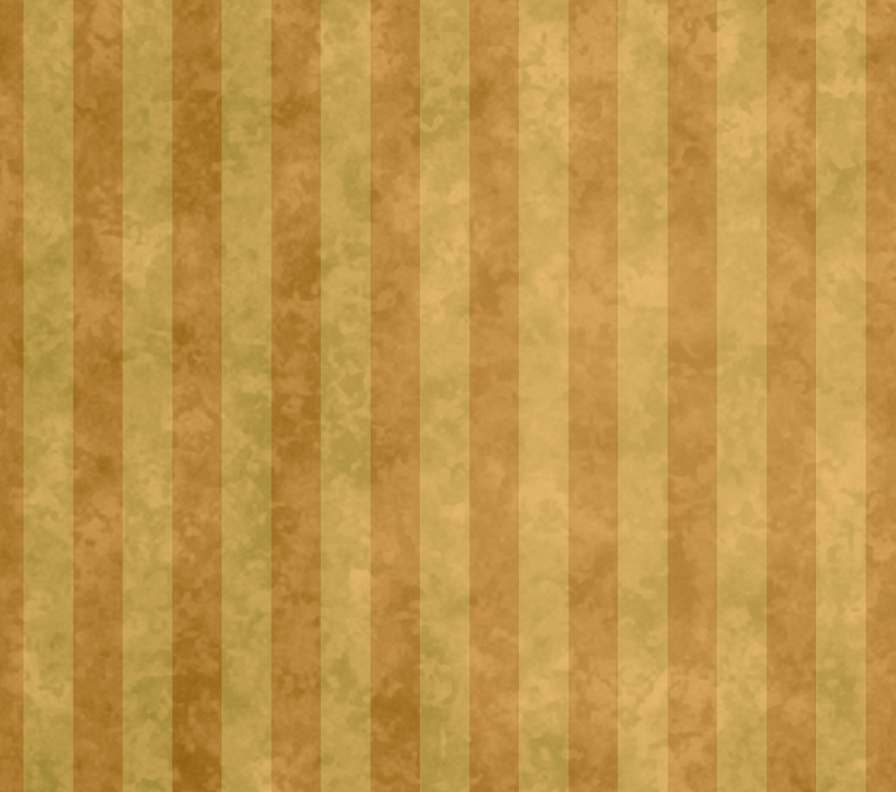
Give the GLSL for this pattern, as a Shadertoy shader.

```glsl
// Aged two-tone wallpaper: vertical ochre and olive-gold stripes with leafy mottling and a warm glow.

#define STRIPE_PAIRS 9.045
#define FIRST_EDGE   0.0262
#define LIGHT_SHARE  0.503
#define EDGE_WIDTH   0.0012
#define EDGE_TINT    0.012
#define GLOW_CENTER  vec2(0.72, 0.50)
#define GLOW_RADIUS  0.82
#define PATCH_SCALE  11.0
#define LEAF_SCALE   75.0
#define PATCH_WEAR   0.75
#define LEAF_WEAR    0.42
#define GRAIN        0.22

float hash(vec2 cell) {
    vec3 q = fract(vec3(cell.xyx) * vec3(0.1031, 0.1030, 0.0973));
    q += dot(q, q.yzx + 33.33);
    return fract((q.x + q.y) * q.z);
}

float valueNoise(vec2 p) {
    vec2 cell = floor(p), f = fract(p);
    f = f * f * (3.0 - 2.0 * f);
    return mix(mix(hash(cell), hash(cell + vec2(1, 0)), f.x),
               mix(hash(cell + vec2(0, 1)), hash(cell + vec2(1, 1)), f.x), f.y);
}

// Fractal noise, roughly 0..1 around 0.5
float fbm(vec2 p) {
    float sum = 0.0, weight = 0.5;
    for (int i = 0; i < 4; i++) {
        sum += weight * valueNoise(p);
        p = mat2(1.6, 1.2, -1.2, 1.6) * p + 17.3;
        weight *= 0.55;
    }
    return sum / 1.01;
}

// Crisp little leaves, -1..1: warped noise pushed through a soft threshold
float foliage(vec2 p, float bias) {
    vec2 curl = vec2(valueNoise(p * 0.9 + 5.2), valueNoise(p * 0.9 + 41.7)) - 0.5;
    float n = valueNoise(p + 1.6 * curl) * 0.65 + valueNoise(p * 2.1 - curl + 9.1) * 0.35;
    return smoothstep(0.30, 0.70, n + bias) * 2.0 - 1.0;
}

void mainImage(out vec4 fragColor, in vec2 fragCoord) {
    vec2 uv = fragCoord / iResolution.xy;
    vec2 p = fragCoord / iResolution.x;
    float pixel = 1.0 / iResolution.x;

    // Signed distance to the nearest stripe edge, positive in the light stripe
    float period = 1.0 / STRIPE_PAIRS;
    float phase = fract((uv.x - FIRST_EDGE) / period);
    float offset = abs(phase - 0.5 * LIGHT_SHARE);
    offset = min(offset, 1.0 - offset);
    float dist = (0.5 * LIGHT_SHARE - offset) * period;
    float light = smoothstep(-0.6 * pixel, 0.6 * pixel, dist);

    // Broad glow, dimmer towards the left
    float away = length((uv - GLOW_CENTER) * vec2(1.0, 0.8));
    float tone = mix(0.78, 0.10, smoothstep(0.0, GLOW_RADIUS, away));

    // Wear: ragged patches, leaves that gather where the patches turn, fine grain
    float patches = fbm(p * PATCH_SCALE + 3.7) - 0.5;
    float ragged = fbm(p * PATCH_SCALE * 3.0 + 28.1) - 0.5;
    float leaves = foliage(p * LEAF_SCALE, 0.5 * patches);
    float clusters = smoothstep(0.0, 0.22, abs(patches + 0.6 * ragged));
    float grain = valueNoise(p * 260.0) - 0.5;
    float fade = mix(1.0, 0.6, smoothstep(0.5, 0.0, away));
    tone += fade * (PATCH_WEAR * (patches + 0.9 * ragged)
                  + LEAF_WEAR * leaves * mix(0.2, 0.65, clusters) + GRAIN * grain);

    vec3 gold = mix(vec3(0.705, 0.585, 0.265), vec3(0.870, 0.700, 0.405), tone);
    vec3 ochre = mix(vec3(0.665, 0.470, 0.170), vec3(0.815, 0.620, 0.325), tone);
    vec3 color = mix(ochre, gold, light);

    // Pale green hairline inside each light stripe, faint shadow outside
    float rim = 1.0 - smoothstep(0.0, EDGE_WIDTH + pixel, abs(dist));
    color += EDGE_TINT * rim * mix(vec3(-1.0), vec3(0.0, 1.0, 0.2), light);

    fragColor = vec4(clamp(color, 0.0, 1.0), 1.0);
}
```
